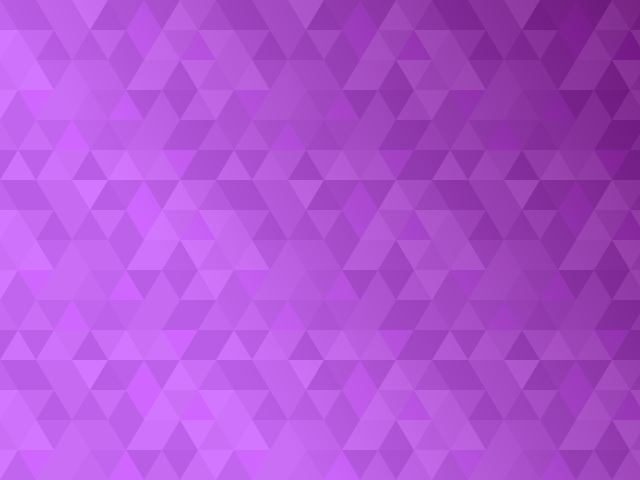
Write a WebGL 1 fragment shader that draws this background.

```glsl
precision highp float;
// Mosaic of interlocking triangles over a diagonal violet gradient.
// Each triangle gets a faint grey veil chosen by a hash; the veils repeat in
// a tile of six by six triangle pairs. Supersampling smooths the edges.

uniform vec2 u_resolution;

// Lengths are in canvas heights
const vec2  TRIANGLE   = vec2(0.075, 0.0625);   // base width, row height
const vec2  TILE       = vec2(12.0, 6.0);       // triangles across, rows down
const vec3  BRIGHT     = vec3(0.81, 0.405, 1.0);
const vec3  DARK       = vec3(0.44, 0.08, 0.50);
const vec2  RAMP_DIR   = vec2(0.84, 0.54);      // towards the dark corner
const float RAMP_LEN   = 1.12;
const float VEIL_ALPHA = 0.1;
const float SHADES     = 7.0;                   // greys from black to white
const float SEED       = 17.0;
const int   SAMPLES    = 4;                     // per axis

float hash(vec2 p) {
  vec3 q = fract(vec3(p.xyx) * 0.1031);
  q += dot(q, q.yzx + 33.33);
  return fract((q.x + q.y) * q.z);
}

// Index of the triangle (column, row) holding p; up and down ones alternate
vec2 triangleCell(vec2 p) {
  vec2 q = p / TRIANGLE;
  float row = floor(q.y);
  float f = fract(q.y);
  float slant = 0.5 * (mod(row, 2.0) < 0.5 ? f : 1.0 - f);
  return vec2(floor(q.x - slant) + floor(q.x + slant), row);
}

// Premultiplied grey and opacity of the veil; one level leaves the base bare
vec2 veil(vec2 cell) {
  vec2 id = floor(mod(cell + 0.5, TILE));
  float level = floor(hash(id + SEED) * (SHADES + 1.0));
  float grey = (level - 1.0) / (SHADES - 1.0);
  return level < 0.5 ? vec2(0.0) : VEIL_ALPHA * vec2(grey, 1.0);
}

void main() {
  // Measure from the top left corner, y pointing down
  vec2 pixel = vec2(gl_FragCoord.x, u_resolution.y - gl_FragCoord.y);

  // Base gradient, flat on the bright side
  vec2 p = pixel / u_resolution.y;
  float t = dot(vec2(p.x, -p.y), RAMP_DIR) / RAMP_LEN;
  vec3 color = mix(BRIGHT, DARK, clamp(t, 0.0, 1.0));

  // Average the veils over the pixel
  vec2 sum = vec2(0.0);
  for (int j = 0; j < SAMPLES; j++) {
    for (int i = 0; i < SAMPLES; i++) {
      vec2 offset = (vec2(float(i), float(j)) + 0.5) / float(SAMPLES) - 0.5;
      sum += veil(triangleCell((pixel + offset) / u_resolution.y));
    }
  }
  sum /= float(SAMPLES * SAMPLES);

  gl_FragColor = vec4(color * (1.0 - sum.y) + sum.x, 1.0);
}
```
